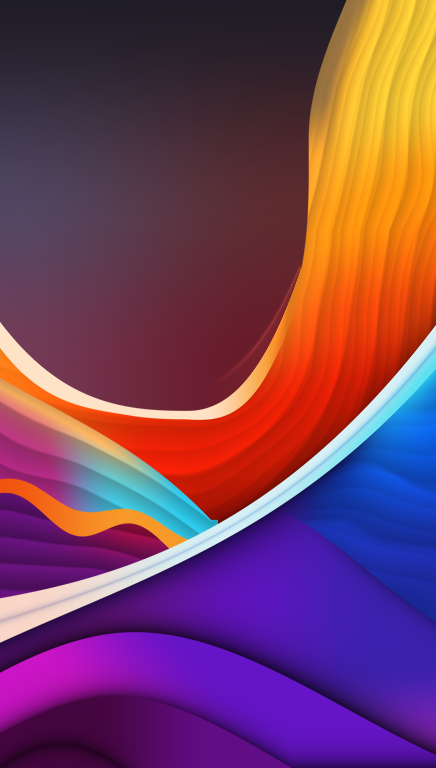
This background is drawn by a Shadertoy shader. Its source:

```glsl
// Flowing silk: a yellow-to-red sheet sweeps up the right, a pale ribbon crosses below
// it, and violet dunes lie at the foot. Edges are cubic bends; layers are painted
// back to front, with warped contour pleats for texture.

#define FOLD_DEPTH .2
#define SHADOW .022
#define WARP .1
#define CREAM vec3(1, .89, .78)
#define AMBER vec3(.97, .6, .16)
#define YELLOW vec3(.93, .76, .2)
#define RED vec3(.91, .12, .02)
#define CYAN vec3(.16, .7, .82)
#define VIOLET vec3(.4, .08, .78)
#define MAGENTA vec3(.8, .08, .78)

float hash(vec2 p) { return fract(sin(dot(p, vec2(127.1, 311.7))) * 4375.5); }

float noise(vec2 p) {
    vec2 i = floor(p), f = fract(p), e = vec2(1, 0);
    f *= f * (3. - 2. * f);
    return mix(mix(hash(i), hash(i + e), f.x), mix(hash(i + e.yx), hash(i + e.xx), f.x), f.y);
}

// Smooth step whose ends may run either way
float ramp(float a, float b, float x) {
    float t = clamp((x - a) / (b - a), 0., 1.);
    return t * t * (3. - 2. * t);
}

// Cubic through a and b with end slopes m, level outside
float bend(float x, vec2 a, vec2 b, vec2 m) {
    float w = b.x - a.x, t = clamp((x - a.x) / w, 0., 1.), s = 1. - t;
    return mix(a.y, b.y, t * t * (3. - 2. * t)) + w * t * s * (m.x * s - m.y * t);
}

// Two bends meeting at a level crest or trough
float hump(float x, vec2 a, vec2 mid, vec2 b, vec2 m) {
    return x < mid.x ? bend(x, a, mid, vec2(m.x, 0)) : bend(x, mid, b, vec2(0, m.y));
}

float cover(float d) { return ramp(-.8, .8, d * iResolution.y); }

float fade(float d, float width) { return exp(-max(d, 0.) / width); }

// Overlapping pleats with a rounded drop
float pleats(float v) {
    float s = fract(v);
    return s * ramp(1., .86, s);
}

vec3 backdrop(vec2 p) {
    vec3 mid = mix(vec3(.32, .28, .39), vec3(.37, .17, .18), ramp(0., .7, p.x));
    vec3 low = mix(vec3(.46, .23, .34), vec3(.41, .1, .16), ramp(0., .6, p.x));
    return mix(mix(low, mid, ramp(.51, .75, p.y)), vec3(.12, .11, .15), ramp(.7, 1.02, p.y));
}

vec3 silkSheet(vec2 p, float n) {
    float h = p.y - .14 * (p.x - .85) + .04 * (n - .5);
    vec3 c = mix(vec3(.55, .03, .02), RED, ramp(.33, .44, h));
    c = mix(c, vec3(.93, .27, .04), ramp(.47, .61, h));
    c = mix(c, vec3(.97, .56, .05), ramp(.59, .73, h));
    c = mix(c, YELLOW, ramp(.72, .88, h));
    c = mix(c, vec3(.95, .42, .06), .85 * ramp(.36, 0., p.x));
    // Contours rise straight above and curl into a bowl below
    float x = p.x - .42 - .35 * max(p.y - .7, 0.);
    float g = length(vec2(x / (x < 0. ? .8 : .28), min(p.y - .78, 0.) / .315));
    c = mix(c, AMBER, .8 * fade(g - 1., .16) * ramp(.47, .6, p.y));
    g += WARP * n;
    return c * (1. + FOLD_DEPTH * (pleats(g * 4.5) + .5 * pleats(g * 11. + n) - .6));
}

vec3 leftWedge(vec2 p, float d, float n) {
    vec3 c = mix(vec3(.6, .12, .46), CYAN, ramp(.08, .27, p.x + .12 * (n - .5)));
    c = mix(c, vec3(.93, .66, .36), fade(d - .012, .028) * ramp(.43, .22, p.x));
    c *= .9 + .3 * pleats(d * 34. + 1.5 * n + 2. * p.x);
    // Amber strip over a plum hollow
    float strip = .372 - .15 * p.x + .01 * sin(p.x * 24. + .4);
    float thick = .026 - .008 * cos(p.x * 20.);
    vec3 plum = mix(vec3(.38, .07, .46), vec3(.62, .05, .24), ramp(.08, .34, p.x) * ramp(.24, .32, p.y));
    plum *= .75 + .4 * pleats(p.y * 32. + 2. * n + p.x);
    c = mix(c, mix(vec3(.95, .33, .06), AMBER, ramp(0., .3, p.x)), cover(strip - p.y));
    return mix(c, plum, cover(strip - thick - p.y));
}

vec3 lowerFolds(vec2 p, float depth, float n) {
    vec3 c = mix(vec3(.62, .11, .72), VIOLET, ramp(.2, .55, p.x));
    c = mix(c, vec3(.23, .13, .68), ramp(.5, .9, p.x));
    c = mix(c, vec3(.55, .15, .78), ramp(.14, .03, p.y) * ramp(.6, 1., p.x));
    // Blue fan beneath the ribbon
    float rim = bend(p.x, vec2(.62, .34), vec2(1, .19), vec2(-.2, -.35));
    float a = atan(p.y - .35, p.x - .52);
    vec3 blue = mix(vec3(.11, .16, .62), vec3(.03, .32, .84), ramp(.25, .45, p.y));
    blue *= .86 + .25 * pleats(a * 5. + 1.2 * n) + .1 * pleats(a * 13. + 2. * n);
    c *= 1. - .3 * fade(rim - p.y, .012) * ramp(.65, .85, p.x);
    c = mix(c, blue, cover(p.y - rim) * ramp(.6, .76, p.x));
    c = mix(c, vec3(.07, .03, .22), .85 * fade(depth, .032) * ramp(.96, .75, p.x));
    c = mix(c, vec3(.15, .78, .93), fade(depth, .035) * ramp(.78, 1., p.x));
    // Dunes, each shading the one behind
    float crest = hump(p.x, vec2(0, .124), vec2(.31, .177), vec2(1, .017), vec2(.3, -.26));
    c *= 1. - .75 * fade(p.y - crest, SHADOW);
    vec3 dune = mix(MAGENTA, VIOLET, ramp(.12, .5, p.x + 1.5 * (p.y - .12)));
    c = mix(c, dune, cover(crest - p.y));
    crest = hump(p.x, vec2(0, .045), vec2(.26, .094), vec2(.67, 0), vec2(.3, -.33));
    c *= 1. - .6 * fade(p.y - crest, SHADOW * .7);
    dune = mix(vec3(.27, .02, .25), vec3(.38, .05, .52), ramp(.2, .5, p.x));
    dune *= 1. - .5 * fade(abs(p.y - .031 + 1.6 * pow(abs(p.x - .14), 2.)), .01);
    return mix(c, dune, cover(crest - p.y) * step(.001, crest));
}

void mainImage(out vec4 fragColor, in vec2 fragCoord) {
    vec2 p = fragCoord / iResolution.xy;
    float n = noise(p * vec2(5, 8) + 3.);
    float top = bend(p.x, vec2(0, .221), vec2(1, .577), vec2(.1, .75));
    float base = bend(p.x, vec2(0, .163), vec2(1, .52), vec2(.26, .65));
    float bowl = hump(p.x, vec2(0, .581), vec2(.43, .465), vec2(.69, .65), vec2(-.75, 1.7));
    float side = hump(p.y, vec2(.65, .691), vec2(.82, .708), vec2(1, .795), vec2(.35, .75));
    vec3 c = backdrop(p);
    // Faint strand beside the sheet
    float d = bend(p.x, vec2(.45, .485), vec2(.685, .65), vec2(.35, 1.4)) - p.y;
    c += vec3(.2, .09, .04) * (fade(abs(d), .0025) + .3 * cover(d)) * ramp(.45, .62, p.x);
    // Sheet with a sheer upper edge and a cream rim
    vec3 sheet = silkSheet(p, n) * (1. - .4 * fade(p.y - top, .045));
    sheet = mix(sheet, vec3(.5, .4, .27), .8 * ramp(.78, .88, p.y) * ramp(.075, .025, p.x - side));
    float rim = mix(.034, .011, ramp(0., .3, p.x)) + .022 * ramp(.42, .62, p.x);
    sheet = mix(sheet, mix(CREAM, AMBER, ramp(.46, .66, p.x)), cover(p.y - bowl + rim) * ramp(.69, .6, p.x));
    c = mix(c, sheet, max(cover(bowl - p.y), cover((p.x - side) * .57)));
    d = bend(p.x, vec2(0, .508), vec2(.484, .323), vec2(-.33, -.6)) - p.y;
    c = mix(c, leftWedge(p, d, n), cover(d) * step(p.x, .5));
    // Ribbon, blush at the left and icy at the right
    float t = (p.y - base) / (top - base);
    vec3 ribbon = mix(vec3(.98, .84, .78), vec3(.84, .94, .96), ramp(.05, .5, p.x));
    ribbon = mix(ribbon, vec3(.36, .88, .94), ramp(.8, .1, t) * ramp(.5, 1., p.x));
    ribbon -= vec3(.22, .17, .06) * fade(abs(t - .48), .07);
    c = mix(c, ribbon, cover(top - p.y));
    c = mix(c, lowerFolds(p, base - p.y, n), cover(base - p.y));
    fragColor = vec4(c, 1);
}
```
